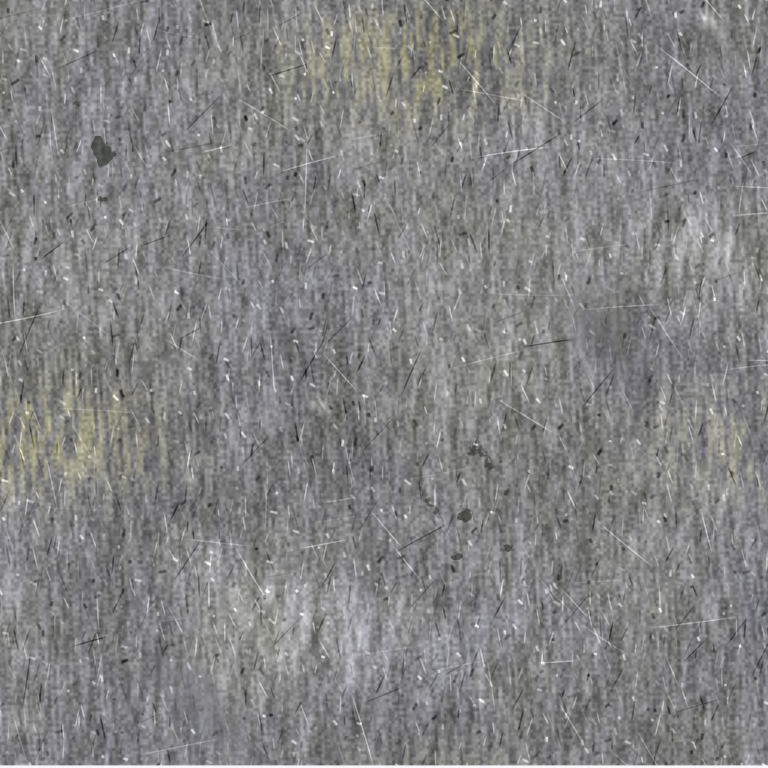
Reproduce this texture procedurally as a three.js fragment shader.

```glsl
// Worn grey sheet metal with brushed grain, scratches, dark chips and faint yellow stains.
varying vec2 vUv;

const vec3 STEEL = vec3(0.500, 0.500, 0.500);
const vec3 CHIP = vec3(0.27, 0.28, 0.26);
const vec3 YELLOW_SHIFT = vec3(0.07, 0.055, -0.07);
const vec3 BLUE_SHIFT = vec3(-0.012, -0.010, 0.018);
const vec3 EDGE_WHITE = vec3(0.97, 0.97, 0.98);

float hash(vec2 p) {
  vec3 q = fract(p.xyx * vec3(0.1031, 0.1030, 0.0973));
  q += dot(q, q.yzx + 33.33);
  return fract((q.x + q.y) * q.z);
}

float noise(vec2 p) {
  vec2 i = floor(p);
  vec2 f = fract(p);
  f = f * f * (3.0 - 2.0 * f);
  float low = mix(hash(i), hash(i + vec2(1.0, 0.0)), f.x);
  float high = mix(hash(i + vec2(0.0, 1.0)), hash(i + vec2(1.0, 1.0)), f.x);
  return mix(low, high, f.y);
}

float fbm(vec2 p) {
  float sum = 0.0;
  float gain = 0.5;
  for (int i = 0; i < 4; i++) {
    sum += gain * noise(p);
    p = p * 2.03 + 17.1;
    gain *= 0.5;
  }
  return sum / 0.9375;
}

vec2 rotate(vec2 p, float angle) {
  float c = cos(angle);
  float s = sin(angle);
  return vec2(c * p.x + s * p.y, c * p.y - s * p.x);
}

// Soft ellipse, repeated on a half-step diagonal lattice.
float softSpot(vec2 p, vec2 center, vec2 radii, float angle) {
  vec2 d = p - center;
  vec2 q = fract(vec2(d.x + d.y, d.x - d.y) + 0.5) - 0.5;
  d = rotate(0.5 * vec2(q.x + q.y, q.x - q.y), angle) / radii;
  return exp(-dot(d, d));
}

// Centred noise stretched along a leaning vertical.
float brushed(vec2 p, float lean, vec2 frequency, float seed) {
  return noise(rotate(p, lean) * frequency + seed) - 0.5;
}

// One tapered random stroke per cell; halfLength stays below a cell.
float scratches(vec2 p, float cells, float lean, float spread, float halfLength, float width, float seed) {
  vec2 home = floor(p * cells);
  float ink = 0.0;
  for (int j = -1; j <= 1; j++) {
    for (int i = -1; i <= 1; i++) {
      vec2 id = home + vec2(float(i), float(j));
      vec2 key = id + seed;
      vec2 start = id + vec2(hash(key + 3.7), hash(key + 8.3));
      vec2 d = rotate(p - start / cells, lean + spread * (hash(key + 15.1) - 0.5));
      float reach = halfLength * mix(0.3, 1.0, hash(key + 21.9));
      float bend = (hash(key + 27.4) - 0.5) * d.x * d.x;
      float line = 1.0 - smoothstep(0.15 * width, width, abs(d.y + bend));
      float taper = 1.0 - smoothstep(0.4 * reach, reach, abs(d.x));
      ink = max(ink, line * taper * pow(hash(key + 31.6), 2.5));
    }
  }
  return ink;
}

void main() {
  vec2 p = vUv;
  vec2 warped = p + 0.05 * (vec2(fbm(p * 9.0), fbm(p * 9.0 + 40.0)) - 0.5);

  // Broad worn, smeared, stained and chipped regions.
  float worn = softSpot(warped, vec2(0.91, 0.68), vec2(0.13, 0.055), -0.35);
  float smear = softSpot(warped, vec2(0.77, 0.57), vec2(0.085, 0.035), -0.85);
  float stain = softSpot(warped, vec2(0.55, 0.92), vec2(0.17, 0.08), 0.0);
  float chipped = softSpot(p, vec2(0.12, 0.82), vec2(0.11, 0.12), 0.0);
  float scrape = softSpot(p, vec2(0.917, 0.975), vec2(0.013, 0.009), -0.5);

  // Brushed grain over cloudy tone.
  float fine = brushed(p, 0.06, vec2(230.0, 34.0), 5.0);
  float coarse = brushed(p, -0.12, vec2(130.0, 22.0), 61.0);
  float grain = noise(p * 250.0) - 0.5;
  float detail = 0.17 * fine + 0.11 * coarse + 0.17 * grain;
  float tone = 0.14 * (fbm(p * vec2(7.0, 5.0) + 9.0) - 0.5);
  tone += 0.09 * (fbm(p * vec2(45.0, 18.0)) - 0.5);
  tone += worn * (0.09 + 0.20 * coarse) - 0.05 * smear;

  // Light and dark scratches, then bright nicks and dark pits.
  float marks = 0.24 * scratches(p, 48.0, 1.65, 0.9, 0.018, 0.0018, 11.0);
  marks -= 0.20 * scratches(p, 42.0, 1.50, 0.9, 0.020, 0.0019, 73.0);
  marks += 0.25 * scratches(p, 11.0, 2.05, 1.1, 0.060, 0.0017, 131.0);
  marks += 0.22 * scratches(p, 9.0, 0.05, 0.5, 0.070, 0.0017, 197.0);
  marks -= 0.20 * scratches(p, 12.0, 0.80, 1.3, 0.050, 0.0017, 251.0);
  marks += 0.38 * scratches(p, 36.0, 2.20, 1.5, 0.007, 0.0028, 307.0);
  marks -= 0.26 * scratches(p, 34.0, 1.20, 2.0, 0.008, 0.0032, 359.0);
  marks += scrape * (0.25 + 0.5 * brushed(p, 0.5, vec2(220.0, 45.0), 3.0));
  float level = tone + (detail + marks) * (1.0 - 0.6 * smear);

  // Colour shifts and ragged chips.
  vec3 color = STEEL + level;
  color += YELLOW_SHIFT * stain * smoothstep(-0.15, 0.4, fine + coarse);
  color += BLUE_SHIFT * (2.0 * fbm(p * 6.0 + 80.0) - 0.7 + 1.2 * coarse);
  float flakes = noise(rotate(p, 0.5) * vec2(32.0, 46.0) + 7.0) + 0.35 * (fbm(p * 95.0) - 0.5);
  float chips = smoothstep(0.80, 0.86, flakes - 0.35 * (1.0 - chipped));
  color = mix(color, CHIP + 0.3 * detail, 0.85 * chips);

  // Pale lower rim.
  color = mix(EDGE_WHITE, color, smoothstep(0.002, 0.005, p.y));
  gl_FragColor = vec4(clamp(color, 0.0, 1.0), 1.0);
}
```
